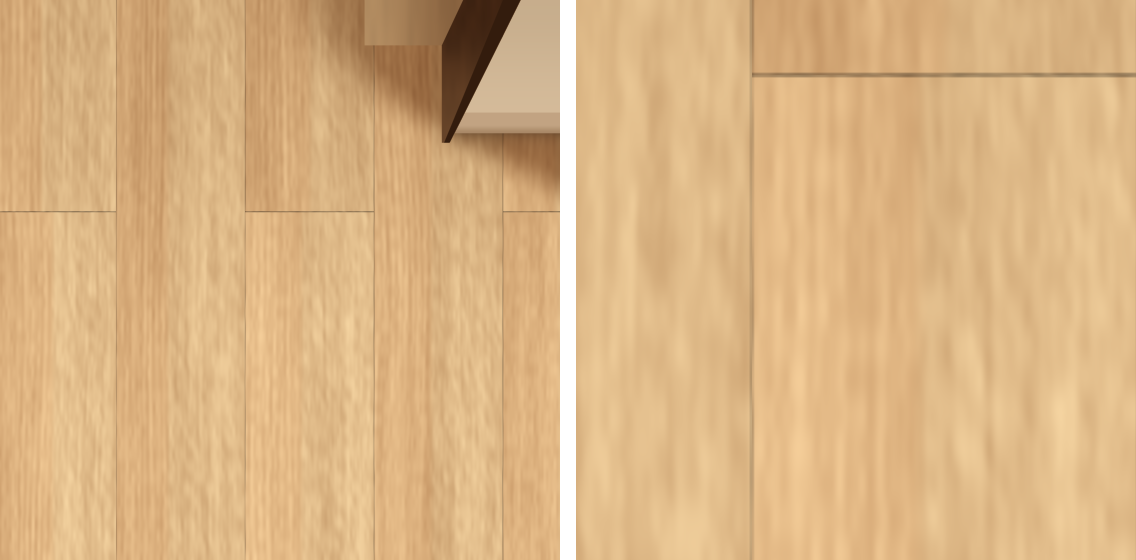
Left: the whole. Right: its middle third, enlarged.
This texture is drawn by a WebGL 2 fragment shader. Its source:

```glsl
#version 300 es
precision highp float;
// Pale oak plank floor with staggered joints, shaded by a cabinet corner at the upper right.
uniform vec2 u_resolution;
out vec4 fragColor;

float hash(vec2 p) {
    return fract(sin(dot(p, vec2(127.1, 311.7))) * 43758.5453);
}

float noise(vec2 p) {
    vec2 i = floor(p), f = fract(p);
    f = f * f * (3.0 - 2.0 * f);
    return mix(mix(hash(i), hash(i + vec2(1, 0)), f.x),
               mix(hash(i + vec2(0, 1)), hash(i + vec2(1, 1)), f.x), f.y);
}

// Antialiased half plane: 1 where d is positive
float side(float d) {
    float soft = 0.8 / min(u_resolution.x, u_resolution.y);
    return smoothstep(-soft, soft, d);
}

// Soft line of the given half width at distance d
float seam(float d, float halfWidth) {
    return 1.0 - smoothstep(halfWidth * 0.4, halfWidth * 1.6, abs(d));
}

vec3 oak(vec2 p, vec2 board, float across) {
    vec2 q = p + 7.3 * vec2(hash(board), hash(board + 4.7));
    q.x += 0.012 * (noise(q * vec2(7.0, 2.5)) - 0.5);

    // Each board is two lamellae: one straight grained, one flecked
    float split = 0.4 + 0.12 * hash(board + 2.1);
    float flecked = smoothstep(split - 0.03, split + 0.03, across);
    float broad = noise(q * vec2(17.0, 0.8)) - 0.5;
    float streak = noise(q * vec2(62.0, 1.7)) - 0.5;
    float fibre = noise(q * vec2(165.0, 9.0)) - 0.5;
    float pores = noise(q * vec2(210.0, 48.0)) - 0.5;
    float rays = noise(vec2(q.x * 115.0 + q.y * 24.0, q.y * 31.0)) - 0.5;
    float rings = sin(q.x * 510.0 + 14.0 * noise(q * vec2(8.0, 1.6)));
    rings *= smoothstep(0.35, 0.8, noise(q * vec2(20.0, 1.2) + 31.0));

    float tone = 0.63 + 0.26 * broad + 0.25 * streak + 0.27 * fibre + 0.22 * pores;
    tone += 0.28 * rays * flecked + 0.09 * rings * (1.0 - 0.6 * flecked);
    tone += 0.09 * (flecked - 0.5) + 0.10 * (hash(board + 9.2) - 0.5);
    vec3 wood = mix(vec3(0.74, 0.57, 0.39), vec3(0.925, 0.795, 0.605), tone);
    return wood * mix(vec3(1.01, 0.985, 0.97), vec3(1.0), flecked);
}

vec3 plankFloor(vec2 p) {
    // Planks 0.23 wide; every other column has an end joint at the same height
    float column = (p.x + 0.022) / 0.23;
    float id = floor(column), across = fract(column);
    float jointed = 1.0 - mod(id, 2.0);
    vec2 board = vec2(id, jointed * step(0.622, p.y));
    vec3 color = oak(p, board, across);

    float edge = (across - step(0.5, across)) * 0.23;
    float wear = 0.35 + 0.65 * noise(vec2(id * 5.0, p.y * 34.0));
    color *= 1.0 - 0.20 * wear * seam(edge, 0.0013);
    float endWear = 0.65 + 0.35 * noise(vec2(p.x * 130.0, 3.0));
    color *= 1.0 - 0.34 * endWear * jointed * seam(p.y - 0.622, 0.0013);

    // Room light fades toward the top
    color *= mix(vec3(1.02, 1.02, 1.01), vec3(0.95, 0.93, 0.90), smoothstep(0.3, 1.0, p.y));

    // Cast shadow, sharper near the cabinet
    float reach = smoothstep(0.4, 0.79, p.x);
    float d = p.y - 0.755 + 0.5 * (p.x - 0.79);
    float shadow = smoothstep(-0.03, mix(0.22, 0.05, reach), d) * smoothstep(0.36, 0.74, p.x);
    color *= mix(vec3(1.0), vec3(0.73, 0.64, 0.56), shadow);

    // Contact shadow below the cabinet front
    float contact = exp(-max(0.762 - p.y, 0.0) * 75.0) * smoothstep(0.79, 0.82, p.x);
    return color * (1.0 - 0.22 * contact);
}

vec3 addCabinet(vec3 color, vec2 p) {
    // Shaded wooden box behind the side panel
    float box = side(p.x - 0.651) * side(p.y - 0.919) * side(0.83 - p.x);
    vec3 boxColor = mix(vec3(0.70, 0.55, 0.38), vec3(0.54, 0.39, 0.25),
                        smoothstep(0.65, 0.82, p.x));
    boxColor *= 0.97 + 0.06 * noise(p * vec2(90.0, 12.0));
    color = mix(color, boxColor, box);

    // Cream front with a darker plinth
    float front = side(p.x - 0.812 - 0.496 * (p.y - 0.762)) * side(p.y - 0.762);
    vec3 cream = mix(vec3(0.83, 0.73, 0.60), vec3(0.78, 0.68, 0.55), smoothstep(0.8, 1.0, p.y));
    vec3 plinth = mix(vec3(0.66, 0.53, 0.40), vec3(0.76, 0.64, 0.51),
                      smoothstep(0.762, 0.778, p.y));
    cream = mix(plinth, cream, side(p.y - 0.799));
    color = mix(color, cream, front);

    // Dark side panel, its face lighter than its slanted rim
    float left = 0.789 + 0.47 * max(p.y - 0.919, 0.0);
    float right = 0.803 + 0.496 * (p.y - 0.745);
    float panel = side(p.x - left) * side(right - p.x) * side(p.y - 0.745);
    vec3 face = mix(vec3(0.41, 0.27, 0.16), vec3(0.25, 0.14, 0.07), smoothstep(0.76, 0.98, p.y));
    face *= 0.94 + 0.12 * noise(p * vec2(110.0, 25.0));
    float rim = side(p.x - 0.793 - 0.412 * (p.y - 0.745));
    return mix(color, mix(face, vec3(0.20, 0.11, 0.05), rim), panel);
}

void main() {
    vec2 p = gl_FragCoord.xy / u_resolution;
    fragColor = vec4(addCabinet(plankFloor(p), p), 1.0);
}
```
